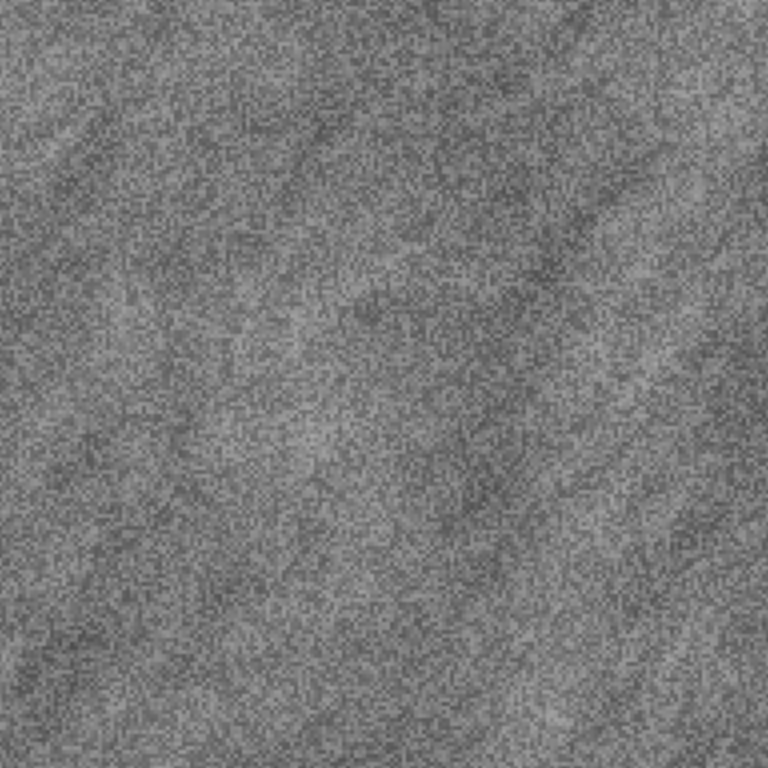
This texture is drawn by a WebGL 2 fragment shader. Its source:

```glsl
#version 300 es
precision highp float;
// Grey, grainy stone surface with soft patches and faint diagonal streaks.

uniform vec2 u_resolution;
out vec4 fragColor;

const float TAU = 6.2831853;
const float BASE_GREY = 0.475;
const float PATCH_CONTRAST = 0.085;
const float STREAK_CONTRAST = 0.064;
const float GRAIN_CONTRAST = 0.112;
const float GRAIN_CELLS = 192.0;

// Integer hash of a lattice cell, 0 to 1.
float hash(vec2 cell, uint seed) {
    uvec2 q = uvec2(ivec2(cell) + 4096);
    uint h = q.x * 1597334677u ^ q.y * 3812015801u ^ seed * 2654435769u;
    h = (h ^ (h >> 16)) * 2246822519u;
    h = (h ^ (h >> 13)) * 3266489917u;
    h ^= h >> 16;
    return float(h >> 8) / 16777216.0;
}

mat2 rotation(float angle) {
    float c = cos(angle), s = sin(angle);
    return mat2(c, s, -s, c);
}

float cornerSlope(vec2 cell, vec2 offset, uint seed) {
    float angle = TAU * hash(cell, seed);
    return dot(vec2(cos(angle), sin(angle)), offset);
}

float gradientNoise(vec2 p, uint seed) {
    vec2 i = floor(p), f = p - i;
    vec2 w = f * f * f * (f * (f * 6.0 - 15.0) + 10.0);
    vec2 e = vec2(1.0, 0.0);
    float low = mix(cornerSlope(i, f, seed),
                    cornerSlope(i + e.xy, f - e.xy, seed), w.x);
    float high = mix(cornerSlope(i + e.yx, f - e.yx, seed),
                     cornerSlope(i + e.xx, f - e.xx, seed), w.x);
    return mix(low, high, w.y);
}

float fractalNoise(vec2 p, int octaves, float gain, uint seed) {
    float sum = 0.0, weight = 1.0;
    for (int k = 0; k < octaves; k++) {
        sum += weight * gradientNoise(p, seed + uint(k));
        p = rotation(0.3) * p * 2.03 + 7.3;
        weight *= gain;
    }
    return sum;
}

// Small square grains, blended softly into their neighbours.
float grain(vec2 p, uint seed) {
    vec2 i = floor(p), f = p - i;
    vec2 w = f * f * (3.0 - 2.0 * f);
    vec2 e = vec2(1.0, 0.0);
    float low = mix(hash(i, seed), hash(i + e.xy, seed), w.x);
    float high = mix(hash(i + e.yx, seed), hash(i + e.xx, seed), w.x);
    return 2.0 * mix(low, high, w.y) - 1.0;
}

// Noise drawn out along a direction: x scales along it, y across it.
float streaks(vec2 p, float angle, vec2 scale, uint seed) {
    vec2 q = rotation(-angle) * p * scale;
    return gradientNoise(q, seed) + 0.6 * gradientNoise(q * 2.1 + 3.7, seed + 1u);
}

void main() {
    vec2 p = gl_FragCoord.xy / u_resolution.y;

    // Gentle bending keeps the streaks from running dead straight.
    vec2 bend = vec2(gradientNoise(p * 2.5, 11u), gradientNoise(p * 2.5, 12u));
    vec2 bent = p + 0.10 * bend;

    // Broad light and dark patches, slightly stretched up to the right.
    vec2 patchPoint = rotation(-0.8) * bent * vec2(2.6, 4.6);
    float patches = fractalNoise(patchPoint, 4, 0.55, 21u);

    // Streaks lie flatter on the right and steeper on the left.
    float shallow = streaks(bent, 0.68, vec2(5.0, 19.0), 31u);
    float steep = streaks(bent, 0.98, vec2(6.0, 17.0), 41u);
    float side = smoothstep(0.2, 0.8, p.x + 0.3 * bend.y);
    float fibre = mix(steep, shallow, side);

    float grey = BASE_GREY
        + PATCH_CONTRAST * patches
        + STREAK_CONTRAST * fibre
        + GRAIN_CONTRAST * grain(p * GRAIN_CELLS, 51u);
    fragColor = vec4(vec3(clamp(grey, 0.0, 1.0)), 1.0);
}
```
